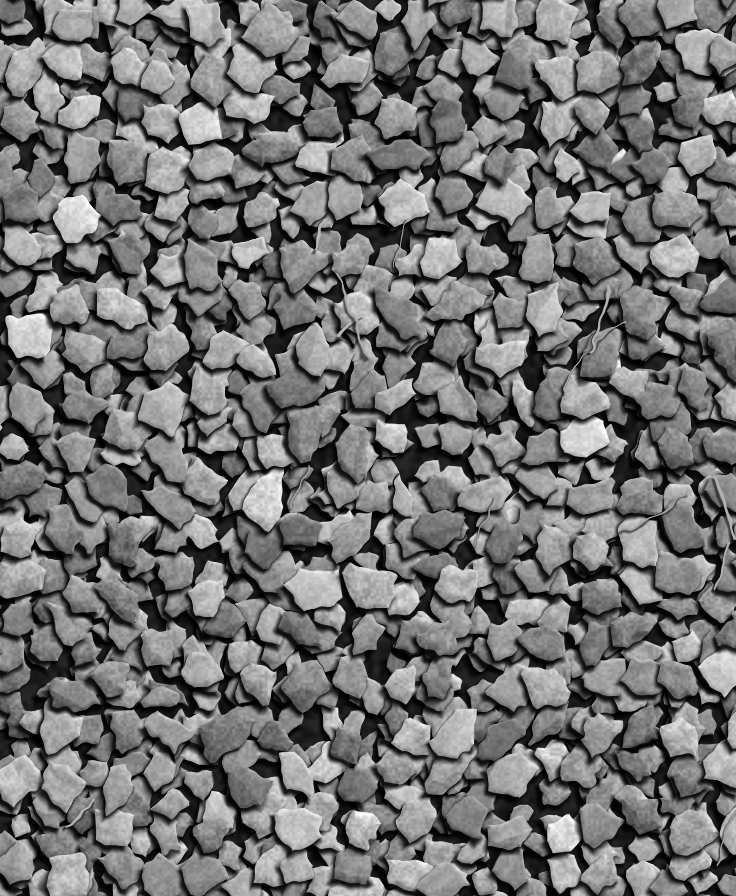
Write a Shadertoy shader that draws this texture.

```glsl
const int LAYERS = 3;
const int FACETS = 6;
const int TWIGS = 13;
const float TAU = 6.2831853;
const float SMALL_CELL = 0.035;      // stone spacing, lowest layer
const float LARGE_CELL = 0.053;      // stone spacing, top layer
const float RADIUS = 0.44;           // in cells
const float JITTER = 0.6;
const float BEVEL = 0.17;
const float GAP_TONE = 0.06;
const float STONE_TONE = 0.585;
const float TONE_SPREAD = 0.30;
const float EDGE_LIGHT = 0.17;
const float TILT_LIGHT = 0.10;
const float SHADOW_TONE = 0.10;
const vec2 SHADOW_OFFSET = vec2(-0.0032, -0.0048);
const vec2 LIGHT_DIR = vec2(0.5, 0.866);
const float TWIG_TONE = 0.68;
const float TWIG_WIDTH = 0.0014;

vec3 hash3(vec3 p) {
    p = fract(p * vec3(0.1031, 0.1030, 0.0973));
    p += dot(p, p.yxz + 33.33);
    return fract((p.xxy + p.yxx) * p.zyx);
}

float noise(vec2 p, float seed) {
    vec2 i = floor(p), f = fract(p);
    f = f * f * (3.0 - 2.0 * f);
    float a = hash3(vec3(i, seed)).x;
    float b = hash3(vec3(i + vec2(1, 0), seed)).x;
    float c = hash3(vec3(i + vec2(0, 1), seed)).x;
    float d = hash3(vec3(i + vec2(1, 1), seed)).x;
    return mix(mix(a, b, f.x), mix(c, d, f.x), f.y);
}

mat2 rotation(float angle) {
    float c = cos(angle), s = sin(angle);
    return mat2(c, -s, s, c);
}

// Paints one layer of angular stones, each shadowing those already laid.
void paintStones(inout float tone, vec2 uv, float cell, float coverage,
                 float seed, float grain, float pixel) {
    vec2 grid = uv / cell;
    for (int j = -1; j <= 1; j++)
    for (int i = -1; i <= 1; i++) {
        vec2 id = floor(grid) + vec2(i, j);
        vec3 place = hash3(vec3(id, seed));
        vec3 look = hash3(vec3(id, seed + 1.0));
        vec3 form = hash3(vec3(id, seed + 2.0));
        vec2 p = grid - id - 0.5 - (place.xy - 0.5) * JITTER;
        if (look.z > coverage || dot(p, p) > 1.2) continue;

        // Local frame, stretched along one axis
        mat2 turn = rotation(place.z * TAU);
        float stretch = sqrt(mix(1.0, 1.75, form.x * form.x));
        vec2 squash = vec2(1.0 / stretch, stretch);
        vec2 q = turn * p * squash;
        vec2 shadowQ = turn * (p - SHADOW_OFFSET / cell) * squash;
        vec2 light = turn * LIGHT_DIR;
        float radius = RADIUS * mix(0.82, 1.12, form.y);

        // Irregular polygon from half planes
        float d = length(q) - radius * 1.3;
        float shadowD = length(shadowQ) - radius * 1.3;
        vec2 facing = normalize(q + 1e-4);
        for (int k = 0; k < FACETS; k++) {
            vec3 cut = hash3(vec3(id, seed + 3.0 + float(k)));
            float angle = (float(k) + 0.85 * cut.x) * TAU / float(FACETS);
            vec2 normal = vec2(cos(angle), sin(angle));
            float reach = radius * mix(0.72, 1.12, cut.y);
            float plane = dot(q, normal) - reach;
            if (plane > d) { d = plane; facing = normal; }
            shadowD = max(shadowD, dot(shadowQ, normal) - reach);
        }

        // Bevelled rim and a ridge across the top face
        float rim = smoothstep(-BEVEL * mix(0.5, 1.3, form.z), 0.0, d);
        float ridge = smoothstep(-0.03, 0.03, q.y + (look.y - 0.5) * (q.x + 0.3));
        float tilt = (ridge - 0.5) * (look.y - 0.4) * 2.0 + dot(q, light) * 0.8;
        float stone = STONE_TONE + TONE_SPREAD * (look.x - 0.5);
        stone += 0.13 * smoothstep(0.9, 0.97, form.y);
        stone += mix(tilt * TILT_LIGHT, dot(facing, light) * EDGE_LIGHT, rim);
        stone += grain * mix(0.7, 1.3, form.z);

        tone *= mix(SHADOW_TONE, 1.0, smoothstep(-0.003, 0.005, shadowD * cell));
        tone = mix(tone, stone, smoothstep(pixel, -pixel, d * cell));
    }
}

// Scatters thin bent stalks over the stones.
void paintTwigs(inout float tone, vec2 uv, float aspect, float pixel) {
    for (int k = 0; k < TWIGS; k++) {
        vec3 place = hash3(vec3(float(k), 7.0, 91.0));
        vec3 form = hash3(vec3(float(k), 19.0, 92.0));
        mat2 turn = rotation(mix(0.5, 2.0, place.z));
        vec2 p = turn * (uv - place.xy * vec2(aspect, 1.0));
        vec2 s = p - turn * SHADOW_OFFSET * 0.7;
        float bend = (form.x - 0.5) * 9.0;
        float len = mix(0.018, 0.055, form.y);
        float width = TWIG_WIDTH * mix(0.5, 1.2, form.z);
        float d = max(abs(p.y + bend * p.x * p.x) - width, abs(p.x) - len);
        float shadowD = max(abs(s.y + bend * s.x * s.x) - width, abs(s.x) - len);
        tone *= mix(0.45, 1.0, smoothstep(-0.001, 0.002, shadowD));
        tone = mix(tone, TWIG_TONE + 0.1 * (form.z - 0.5),
                   smoothstep(pixel, -pixel, d));
    }
}

void mainImage(out vec4 fragColor, in vec2 fragCoord) {
    vec2 uv = fragCoord / iResolution.y;
    float pixel = 0.7 / iResolution.y;

    // Rough outlines and mineral grain
    vec2 rough = vec2(noise(uv * 95.0, 71.0), noise(uv * 95.0, 72.0)) - 0.5;
    vec2 warped = uv + rough * 0.006;
    float grain = (noise(uv * 330.0, 73.0) - 0.5) * 0.13
                + (noise(uv * 110.0, 74.0) - 0.5) * 0.11;

    float tone = GAP_TONE + 0.1 * noise(uv * 150.0, 75.0);
    for (int k = 0; k < LAYERS; k++) {
        float level = float(k) / float(LAYERS - 1);
        paintStones(tone, warped + level * 0.37, mix(SMALL_CELL, LARGE_CELL, level),
                    mix(1.0, 0.78, level), 20.0 * float(k), grain, pixel);
    }
    paintTwigs(tone, warped, iResolution.x / iResolution.y, pixel);
    fragColor = vec4(vec3(clamp(tone, 0.0, 1.0)), 1.0);
}
```
